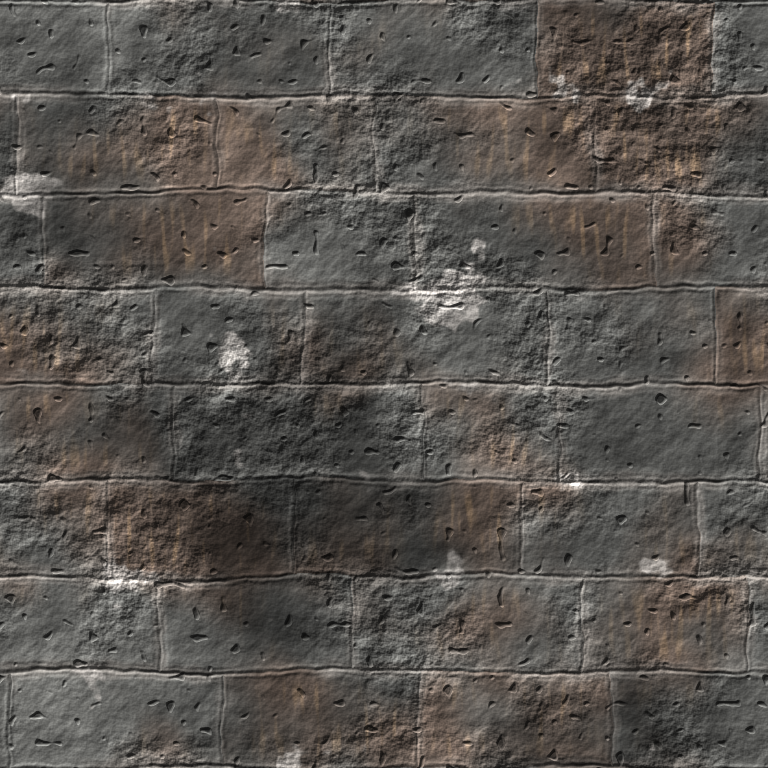
Give the GLSL for this texture, as a WebGL 2 fragment shader.

```glsl
#version 300 es
precision highp float;

uniform vec2 u_resolution;
out vec4 fragColor;

vec2 hash2(vec2 c) {
  vec3 q = fract(c.xyx * vec3(.1031, .1030, .0973));
  q += dot(q, q.yzx + 33.33);
  return fract((q.xx + q.yz) * q.zy);
}

float corner(vec2 cell, vec2 offset, vec2 f, vec2 period) {
  float a = 6.2832 * hash2(mod(cell + offset, period) + 3.).x;
  return dot(vec2(cos(a), sin(a)), f - offset);
}

// Gradient noise that wraps after a whole number of cells
float noise(vec2 p, vec2 period) {
  p *= period;
  vec2 c = floor(p), f = p - c;
  vec2 u = f * f * f * (f * (f * 6. - 15.) + 10.);
  float low = mix(corner(c, vec2(0, 0), f, period), corner(c, vec2(1, 0), f, period), u.x);
  float high = mix(corner(c, vec2(0, 1), f, period), corner(c, vec2(1, 1), f, period), u.x);
  return 1.4 * mix(low, high, u.y);
}

float fbm(vec2 p, float freq, int octaves) {
  float sum = 0., amp = 1.;
  for (int i = 0; i < octaves; i++) {
    sum += amp * noise(p + .37 * float(i), vec2(freq));
    freq *= 2.;
    amp *= .55;
  }
  return sum;
}

float jointX(float col, float row) {
  return col + .34 * (hash2(vec2(mod(col, 4.), row) + 7.).x - .5);
}

// Eight courses of four blocks: xy = block id, zw = distance to upright and bed joints
vec4 wall(vec2 p) {
  p += vec2(.005, .008) * vec2(noise(p + .2, vec2(14)), noise(p, vec2(6)));
  p += .0025 * vec2(noise(p, vec2(50)), noise(p + .6, vec2(44)));
  float shift[8] = float[8](.15, 0., .7, .05, .7, .3, 0., .7);
  vec2 g = p * vec2(4, 8);
  float row = mod(floor(g.y), 8.);
  g.x -= shift[int(row)];
  float col = floor(g.x);
  if (g.x < jointX(col, row)) col -= 1.;
  else if (g.x > jointX(col + 1., row)) col += 1.;
  float dx = min(g.x - jointX(col, row), jointX(col + 1., row) - g.x) / 4.;
  float dy = min(fract(g.y), 1. - fract(g.y)) / 8.;
  return vec4(mod(col, 4.), row, dx, dy);
}

// Some joints are smeared over, others stand open
float exposure(vec2 p) {
  return smoothstep(-.45, .2, noise(p + .13, vec2(5)) + .4 * noise(p, vec2(17)));
}

float roughness(vec2 p) {
  return smoothstep(-.3, .45, fbm(p + .41, 5., 3));
}

float height(vec2 p) {
  vec4 w = wall(p);
  float d = min(w.z + .001, w.w);
  float block = smoothstep(.001, .012, d) * exposure(p);
  float lip = exp(-pow((d - .004) / .003, 2.));
  float grain = fbm(p, 26., 5) * mix(.0018, .0052, roughness(p));
  float pit = smoothstep(.5, .75, noise(p + .7, vec2(58)));
  return .0035 * block + .0016 * lip + grain - .004 * pit;
}

void main() {
  vec2 p = gl_FragCoord.xy / u_resolution;
  vec4 w = wall(p);
  float d = min(w.z + .001, w.w);
  vec2 id = hash2(w.xy + 19.);
  float rough = roughness(p), open = exposure(p);

  // Stone: cool soot to brown, toned per block
  float warm = smoothstep(-.3, .6, fbm(p + .55, 4., 3) + .8 * (id.x - .5));
  vec3 col = mix(vec3(.335, .335, .325), vec3(.355, .31, .28), warm);
  col *= 1. + .22 * (id.y - .5) + .24 * fbm(p + .27, 4., 4);
  float inset = smoothstep(.0, .035, min(w.z, w.w));
  col *= mix(1.08, .95, inset);

  // Tool scratches on smooth faces, upright tan streaks on brown ones
  vec2 slant = vec2(p.x + p.y, p.x - p.y);
  float scratch = noise(slant, vec2(14, 120)) + .6 * noise(slant + .3, vec2(30, 230));
  col *= 1. + .13 * scratch * (1. - .7 * rough);
  float streak = smoothstep(.1, .7, noise(p, vec2(110, 16)) + .3 * noise(p, vec2(8)));
  col += vec3(.13, .10, .06) * streak * warm * inset;

  // Gritty mortar, broader along the beds
  float ragged = .006 * fbm(p + .8, 24., 3);
  float upright = 1. - smoothstep(.002, .012, w.z + ragged);
  float bed = 1. - smoothstep(.003, .017, w.w + ragged);
  col = mix(col, vec3(.46, .44, .42), .65 * max(.8 * upright, bed) * open);
  float crack = 1. - smoothstep(.0006, .0032, d);
  col *= 1. - .5 * crack * smoothstep(-.2, .4, noise(p + .33, vec2(19)));

  // Flaked lime, mostly hugging the beds
  float flake = fbm(p + .62, 7., 5) - .2 * smoothstep(.0, .04, w.w);
  float lime = smoothstep(.52, .72, flake + .18 * noise(p, vec2(70)));
  col = mix(col, vec3(.65, .63, .61), .75 * lime);

  // Damp soot and small pits
  col *= 1. - .32 * smoothstep(.0, .7, fbm(p + .09, 3., 4));
  col *= 1. - .4 * smoothstep(.45, .72, noise(p + .7, vec2(58)));

  // Raking light from the upper left
  float e = .0016, h = height(p);
  vec2 slope = vec2(height(p + vec2(e, 0)) - h, height(p + vec2(0, e)) - h) / e;
  float light = dot(-slope, vec2(-.55, .83));
  col *= 1.04 + clamp(1.05 * light, -.6, .85);
  fragColor = vec4(clamp(col, 0., 1.), 1.);
}
```
